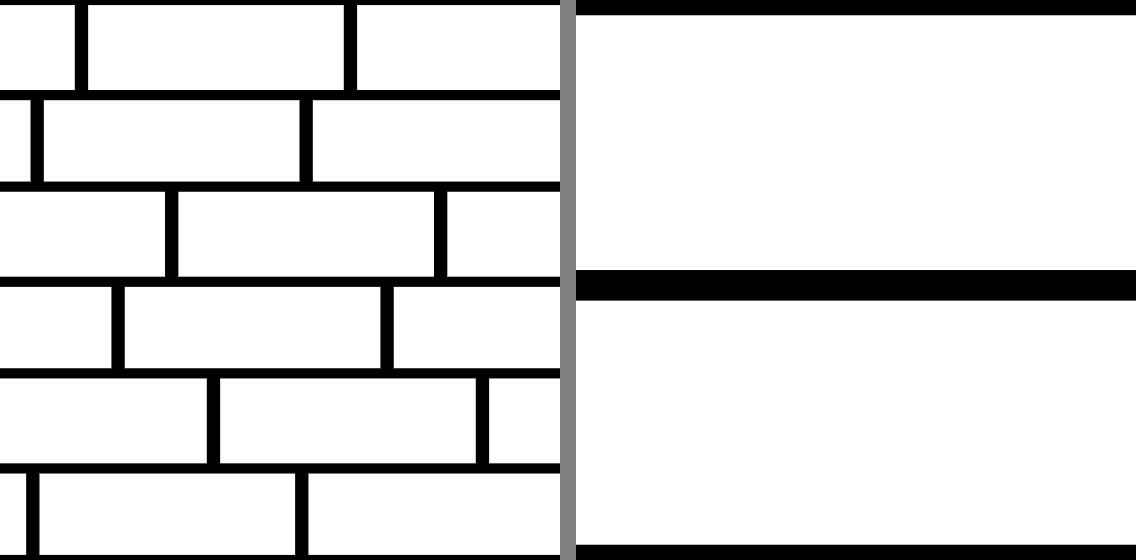
Left, the full canvas; right, a detail of the centre.
Reproduce this pattern procedurally as a Shadertoy shader.

```glsl
// Flat white brick wall with black mortar and irregularly staggered courses.

// Distance from x to the nearest multiple of period
float repeatDistance(float x, float period) {
    return abs(mod(x + 0.5 * period, period) - 0.5 * period);
}

// Horizontal position of the first upright joint, courses counted from the bottom
float courseShift(int course) {
    float shifts[6] = float[6](0.0586, 0.3812, 0.2109, 0.3066, 0.0664, 0.1455);
    return shifts[course % 6];
}

void mainImage(out vec4 fragColor, in vec2 fragCoord) {
    vec2 uv = fragCoord / iResolution.y;
    float pixel = 1.0 / iResolution.y;

    // Courses come in pairs: a lower, slightly shorter one and a taller one
    float pairHeight = 1.0 / 3.0;
    float lowerHeight = 0.1635;
    float yInPair = mod(uv.y, pairHeight);
    int course = 2 * int(floor(uv.y / pairHeight)) + int(step(lowerHeight, yInPair));

    // Signed distances to the level and upright mortar joints
    float bedJoint = min(repeatDistance(uv.y, pairHeight), abs(yInPair - lowerHeight)) - 0.0091;
    float headJoint = repeatDistance(uv.x - courseShift(course), 0.4803) - 0.0119;

    // White brick where clear of both joints, with one pixel of smoothing
    float brick = clamp(0.5 + min(bedJoint, headJoint) / pixel, 0.0, 1.0);
    fragColor = vec4(vec3(brick), 1.0);
}
```
